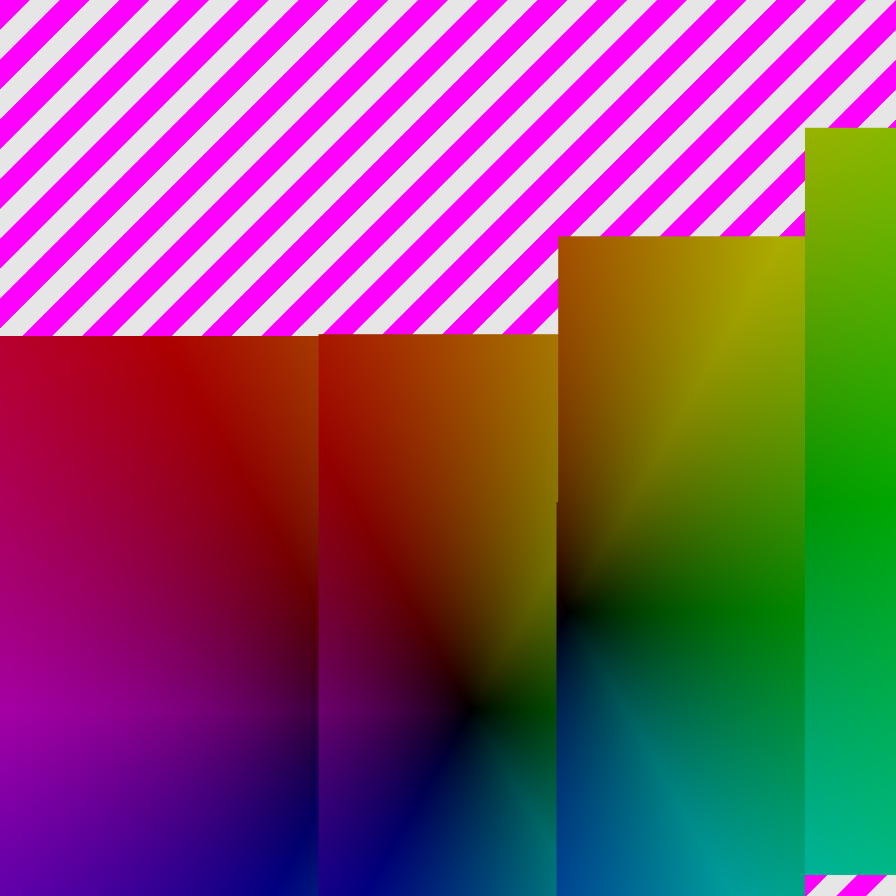
Write a Shadertoy shader that draws this background.

```glsl
const float TAU = 6.2831853;
const vec3 MAGENTA = vec3(1.0, 0.0, 1.0);
const vec3 PALE_GREY = vec3(0.9);
const int PANEL_COUNT = 5;

// Fully saturated colour for a hue in turns
vec3 hueColor(float hue) {
    return clamp(abs(mod(hue * 6.0 + vec3(0.0, 4.0, 2.0), 6.0) - 3.0) - 1.0, 0.0, 1.0);
}

// Hue follows the angle, brightness saturates with the radius
vec3 colorWheel(vec2 offset, float falloff) {
    float radius = length(offset);
    float angle = radius > 0.0 ? atan(offset.y, offset.x) : 0.0;
    return hueColor(1.0 / 3.0 - angle / TAU) * radius / (radius + falloff);
}

// Antialiased rectangle: bounds are left, bottom, right, top
float boxCoverage(vec2 p, vec4 bounds, float pixel) {
    vec2 inside = min(p - bounds.xy, bounds.zw - p);
    return clamp(min(inside.x, inside.y) / pixel + 0.5, 0.0, 1.0);
}

// Diagonal bands of equal width
vec3 diagonalStripes(vec2 p, float count, float pixel) {
    float fromCentre = abs(fract((p.x - p.y) * count + 0.25) - 0.5);
    float blur = 0.7 * count * pixel;
    return mix(MAGENTA, PALE_GREY, smoothstep(0.25 - blur, 0.25 + blur, fromCentre));
}

void mainImage(out vec4 fragColor, in vec2 fragCoord) {
    vec2 p = fragCoord / iResolution.xy;
    float pixel = 1.0 / min(iResolution.x, iResolution.y);

    // Panels from back to front; the fourth widens the third near its base
    vec4 bounds[PANEL_COUNT] = vec4[](
        vec4(-0.1, -0.1, 0.4, 0.625),
        vec4(0.3555, -0.1, 0.64, 0.627),
        vec4(0.623, -0.1, 0.8984, 0.7363),
        vec4(0.6211, -0.1, 0.8984, 0.4395),
        vec4(0.8984, 0.0234, 1.1, 0.8574));
    vec2 centres[PANEL_COUNT] = vec2[](
        vec2(0.4225, 0.207),
        vec2(0.5264, 0.208),
        vec2(0.6338, 0.3174),
        vec2(0.6338, 0.3174),
        vec2(0.57, 0.4395));

    vec3 color = diagonalStripes(p, 15.0, pixel);
    for (int i = 0; i < PANEL_COUNT; i++) {
        vec3 wheel = colorWheel(p - centres[i], 0.23);
        color = mix(color, wheel, boxCoverage(p, bounds[i], pixel));
    }
    fragColor = vec4(color, 1.0);
}
```
